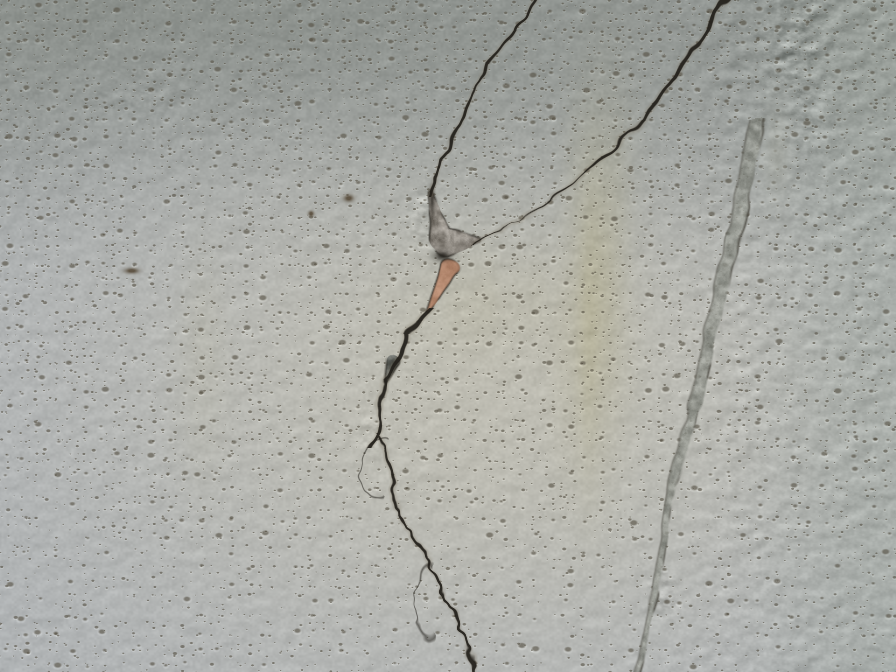
A Shadertoy shader for this texture:

```glsl
#define CRACK_WIDTH 0.0021
#define CRACK_JITTER 0.009
#define RELIEF 0.20
#define PIT_DARKNESS 0.62
#define STAIN_AMOUNT 0.55
#define SHADOW vec3(0.13, 0.12, 0.10)
#define COOL vec3(0.685, 0.70, 0.71)
#define WARM vec3(0.745, 0.74, 0.70)
#define DIM vec3(0.53, 0.55, 0.53)

float hash(vec2 p) {
    vec3 q = fract(vec3(p.xyx) * 0.1031);
    q += dot(q, q.yzx + 33.33);
    return fract((q.x + q.y) * q.z);
}

float noise(vec2 p) {
    vec2 i = floor(p), f = fract(p);
    f = f * f * (3.0 - 2.0 * f);
    return mix(mix(hash(i), hash(i + vec2(1, 0)), f.x),
               mix(hash(i + vec2(0, 1)), hash(i + vec2(1, 1)), f.x), f.y);
}

float fbm(vec2 p) {
    float sum = 0.0, amp = 0.5;
    for (int i = 0; i < 4; i++) {
        sum += amp * noise(p);
        p = p * 2.03 + 17.1;
        amp *= 0.5;
    }
    return sum;
}

// Signed sideways distance to a line through evenly spaced heights
float trace(vec2 p, float low, float high, float[7] xs) {
    float t = 6.0 * (p.y - low) / (high - low);
    if (t < -0.1 || t > 6.1) return 9.0;
    int i = int(clamp(t, 0.0, 5.0));
    float dx = xs[i + 1] - xs[i], slope = 6.0 * dx / (high - low);
    return (p.x - xs[i] - dx * (t - float(i))) * inversesqrt(1.0 + slope * slope);
}

// Capsule with a different radius at each end
float taper(vec2 p, vec2 a, vec2 b, float ra, float rb) {
    vec2 e = b - a;
    float t = clamp(dot(p - a, e) / dot(e, e), 0.0, 1.0);
    return length(p - a - e * t) - mix(ra, rb, t);
}

float blob(vec2 p, float x, float y, float w, float h) {
    vec2 q = (p - vec2(x, y)) / vec2(w, h);
    return exp(-dot(q, q));
}

// Left part of an elliptical hairline
float arc(vec2 p, vec2 center, vec2 r) {
    vec2 q = p - center;
    return abs(length(q / r) - 1.0) * r.x + max(q.x - 0.3 * r.x, 0.0);
}

float fill(float d, float soft) { return 1.0 - smoothstep(-soft, soft, d); }

void mainImage(out vec4 fragColor, in vec2 fragCoord) {
    vec2 p = fragCoord / iResolution.y;
    float px = 0.8 / iResolution.y;

    // Plaster tone and stains
    vec3 col = mix(COOL, WARM, blob(p, 0.72, 0.42, 0.55, 0.42));
    float dim = smoothstep(0.58, 1.04, p.y + 0.07 * noise(p * 4.0));
    col = mix(col, DIM, dim * (0.72 + 0.18 * blob(p, 0.2, 1.0, 0.5, 0.5)));
    col = mix(col, vec3(0.61, 0.64, 0.61), 0.45 * smoothstep(1.05, 1.33, p.x));
    float stain = blob(p, 0.87 + 0.03 * p.y, 0.57, 0.045, 0.24)
        + 0.25 * blob(p, 0.30, 0.45, 0.035, 0.15) + 0.35 * blob(p, 0.72, 0.55, 0.13, 0.08);
    col = mix(col, vec3(0.69, 0.67, 0.54), STAIN_AMOUNT * stain * (0.6 + 0.6 * noise(p * vec2(40, 5))));

    // Surface relief lit from above
    float rough = 0.4 + 0.4 * smoothstep(0.98, 1.1, p.x)
        + 1.5 * blob(p, 1.19, 0.92, 0.05, 0.14) + 0.6 * blob(p, 0.21, 0.86, 0.07, 0.04)
        + 1.8 * blob(p, 0.628, 0.675, 0.017, 0.04) + 1.6 * blob(p, 0.55, 0.35, 0.018, 0.025)
        + 1.2 * blob(p, 0.987, 0.115, 0.022, 0.035);
    vec2 grain = p * vec2(48, 70);
    col += RELIEF * rough * (fbm(grain) - fbm(grain + vec2(-0.25, 0.55)));
    col += 0.035 * (noise(p * 260.0) - 0.5);

    // Scattered pits, denser toward the top
    for (float k = 0.0; k < 3.0; k++) {
        vec2 g = p * (42.0 + 27.0 * k) + 31.7 * k, id = floor(g);
        vec2 c = 0.3 + 0.4 * vec2(hash(id + 3.1), hash(id + 8.7));
        float r = mix(0.06, 0.17, pow(hash(id + 5.3), 2.0));
        float on = step(hash(id + 1.9), 0.25 + 0.25 * p.y);
        vec2 q = (fract(g) - c) * vec2(0.75, 1.1);
        col += 0.05 * on * fill(length(q + vec2(0, 0.1)) - r - 0.06, 0.06);
        col = mix(col, vec3(0.31, 0.29, 0.24), on * PIT_DARKNESS * fill(length(q) - r, 0.07));
    }
    float holes = blob(p, 0.519, 0.705, 0.007, 0.005) + blob(p, 0.463, 0.682, 0.004, 0.004)
        + blob(p, 0.196, 0.597, 0.01, 0.004);
    col = mix(col, vec3(0.32, 0.27, 0.20), min(holes, 0.85));

    // Raised seam with broken shadow edges
    vec2 wob = vec2(noise(p * 45.0), noise(p * 45.0 + 40.0)) - 0.5;
    float seam = trace(p + 0.006 * wob, 0.0, 0.809,
        float[7](0.948, 0.978, 0.999, 1.036, 1.066, 1.098, 1.125));
    float w = mix(0.004, 0.011, smoothstep(0.0, 0.7, p.y));
    float body = fill(abs(seam) - w, 2.0 * px);
    col = mix(col, vec3(0.56, 0.57, 0.54) + 0.4 * (fbm(p * 95.0) - 0.48), 0.8 * body);
    float broken = seam < 0.0 ? 0.45 : 0.8 * smoothstep(0.35, 0.65, noise(p * 38.0));
    col = mix(col, vec3(0.29, 0.28, 0.25), broken * fill(abs(abs(seam) - w) - 0.0013, 2.0 * px));
    float spill = blob(p, 1.155, 0.77, 0.018, 0.06) * (1.0 - body);
    col = mix(col, vec3(0.68, 0.69, 0.66) + 0.35 * (fbm(p * 80.0) - 0.5), 0.6 * spill);

    // Broken-out cavities
    vec2 j = p + 0.7 * CRACK_JITTER * wob;
    float cavity = min(taper(j, vec2(0.643, 0.715), vec2(0.657, 0.645), 0.003, 0.017),
                       taper(j, vec2(0.668, 0.640), vec2(0.713, 0.641), 0.022, 0.004));
    float brick = taper(j, vec2(0.668, 0.601), vec2(0.634, 0.535), 0.014, 0.002);
    float chip = taper(j, vec2(0.583, 0.461), vec2(0.573, 0.432), 0.010, 0.002);
    float rubble = 0.55 * (fbm(p * 85.0) - 0.48);
    col = mix(col, vec3(0.70, 0.53, 0.43) + 0.4 * rubble, fill(brick, px));
    col = mix(col, vec3(0.54, 0.52, 0.49) + rubble, fill(cavity, px));
    col = mix(col, vec3(0.40, 0.41, 0.39) + rubble, fill(chip, px));
    float rim = abs(min(cavity, min(brick, chip))) - 0.0012;
    col = mix(col, SHADOW, 0.7 * fill(rim, 2.0 * px) * smoothstep(0.2, 0.6, noise(p * 55.0)));
    col = mix(col, SHADOW, 0.8 * blob(p, 0.658, 0.619, 0.012, 0.007));
    col = mix(col, SHADOW, 0.7 * blob(p, 0.643, 0.702, 0.004, 0.018));

    // Cracks
    vec2 c = p + CRACK_JITTER * wob + 0.004 * (noise(p * 110.0) - 0.5);
    float left = trace(c, 0.714, 1.0, float[7](0.644, 0.657, 0.680, 0.702, 0.723, 0.767, 0.793));
    float right = trace(c, 0.639, 1.0, float[7](0.715, 0.822, 0.888, 0.957, 0.998, 1.042, 1.078));
    float middle = trace(c, 0.335, 0.535, float[7](0.548, 0.566, 0.568, 0.573, 0.592, 0.604, 0.634));
    float lower = trace(c, 0.0, 0.354, float[7](0.709, 0.687, 0.660, 0.632, 0.594, 0.582, 0.560));
    float hair = min(arc(c, vec2(0.640, 0.106), vec2(0.022, 0.055)),
                     arc(c, vec2(0.566, 0.303), vec2(0.030, 0.045)));
    float thin = 0.0012 - 0.0019 * smoothstep(0.68, 0.86, p.y);
    float crack = min(min(abs(left), abs(right) + thin), min(abs(middle) - 0.0008, abs(lower)));
    float width = CRACK_WIDTH * (0.6 + 0.7 * noise(p * 30.0));
    col = mix(col, vec3(0.45, 0.41, 0.34), 0.3 * fill(crack - 0.004, 0.003));
    col = mix(col, SHADOW, 0.92 * fill(crack - width, px));
    col = mix(col, SHADOW, 0.55 * fill(hair - 0.0009, px));

    fragColor = vec4(clamp(col, 0.0, 1.0), 1.0);
}
```
